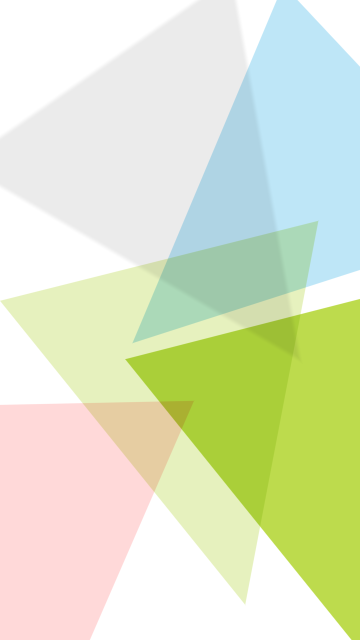
Write a WebGL 2 fragment shader that draws this background.

```glsl
#version 300 es
precision highp float;

uniform vec2 u_resolution;
out vec4 fragColor;

// Signed distance to the line a-b, positive on the left side
float edge(vec2 p, vec2 a, vec2 b) {
    vec2 d = normalize(b - a);
    return d.x * (p.y - a.y) - d.y * (p.x - a.x);
}

// Coverage of a triangle with either winding; softness is the edge half-width
float triangle(vec2 p, vec2 a, vec2 b, vec2 c, float softness) {
    float winding = sign(edge(c, a, b));
    vec3 sides = winding * vec3(edge(p, a, b), edge(p, b, c), edge(p, c, a));
    float inside = min(sides.x, min(sides.y, sides.z));
    return smoothstep(-softness, softness, inside);
}

// Multiply blending, like overlapping sheets of tinted film
vec3 tint(vec3 base, vec3 film, float coverage) {
    return base * mix(vec3(1.0), film, coverage);
}

void main() {
    // The canvas spans 9 by 16 units
    vec2 p = gl_FragCoord.xy / u_resolution * vec2(9.0, 16.0);
    float aa = 0.7 * max(9.0 / u_resolution.x, 16.0 / u_resolution.y);
    vec3 color = vec3(1.0);

    // Blurred grey shadow
    float shadow = triangle(p, vec2(-0.95, 11.90), vec2(5.79, 16.58), vec2(7.50, 7.00), max(aa, 0.08));
    color = tint(color, vec3(0.922), shadow);

    // Sky blue, upper right
    float blue = triangle(p, vec2(3.31, 7.42), vec2(7.08, 16.38), vec2(12.66, 10.43), aa);
    color = tint(color, vec3(0.745, 0.902, 0.969), blue);

    // Pale green, centre
    float paleGreen = triangle(p, vec2(0.0, 8.48), vec2(7.96, 10.48), vec2(6.13, 0.88), aa);
    color = tint(color, vec3(0.902, 0.945, 0.745), paleGreen);

    // Strong green, lower right
    float green = triangle(p, vec2(3.13, 7.02), vec2(13.54, 9.69), vec2(12.54, -4.65), aa);
    color = tint(color, vec3(0.741, 0.859, 0.302), green);

    // Pink, lower left
    float pink = triangle(p, vec2(4.85, 5.98), vec2(-4.17, 5.79), vec2(1.04, -2.77), aa);
    color = tint(color, vec3(1.0, 0.851, 0.851), pink);

    fragColor = vec4(color, 1.0);
}
```
